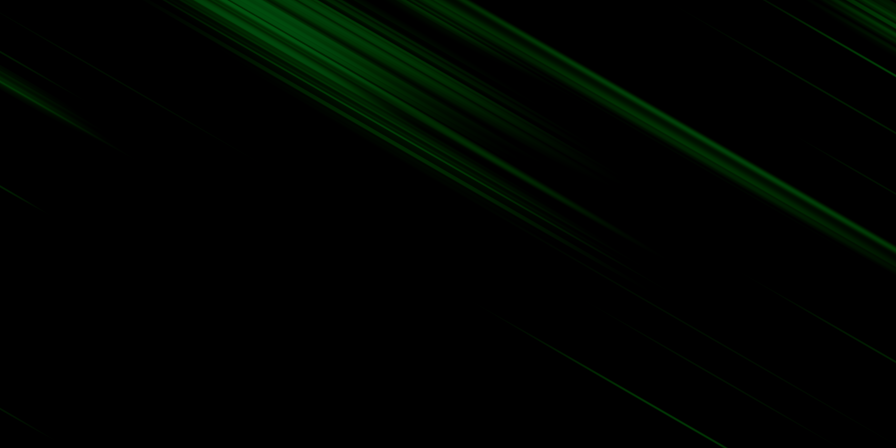
This background is drawn by a Shadertoy shader. Its source:

```glsl
// Green streaks of light fall diagonally through a black field.
// Soft bands and thin rays are Gaussians across and along one shared slant;
// layered one-dimensional noise splits the wide bands into fine fibres.

const float SLANT = 1.732;        // horizontal run per unit of drop
const float RAY_WIDTH = 0.005;    // thin ray half width, in canvas heights
const float BLACK_LEVEL = 0.014;  // faint light cut to pure black
const float EXPOSURE = 1.5;
const float PEAK = 0.33;          // soft ceiling of the light
const float FIBRE_LOW = 0.30;     // band brightness between fibres
const float FIBRE_HIGH = 1.55;    // band brightness on fibres
const vec3 DEEP_GREEN = vec3(0.0, 1.0, 0.02);
const vec3 BRIGHT_GREEN = vec3(0.0, 1.0, 0.17);

// Dark cleft inside the main beam: position, half width, depth
const vec3 CLEFT = vec3(0.445, 0.018, 0.80);

// Bands: crossing at top edge, half width, centre in x, half length in x
const int BAND_COUNT = 9;
const vec4 BANDS[BAND_COUNT] = vec4[](
    vec4(0.52, 0.115, 0.55, 0.33),
    vec4(0.37, 0.060, 0.90, 0.38),
    vec4(0.485, 0.014, 1.10, 0.26),
    vec4(0.69, 0.090, 0.80, 0.38),
    vec4(0.93, 0.050, 0.95, 0.18),
    vec4(1.033, 0.013, 1.60, 0.80),
    vec4(0.965, 0.040, 1.50, 0.55),
    vec4(1.90, 0.090, 2.00, 0.20),
    vec4(-0.29, 0.045, 0.00, 0.18));
const float BAND_GAINS[BAND_COUNT] = float[](
    0.26, 0.16, 0.13, 0.11, 0.11, 0.23, 0.11, 0.13, 0.07);

// Rays: crossing at top edge, centre in x, half length in x, brightness
const int RAY_COUNT = 12;
const vec4 RAYS[RAY_COUNT] = vec4[](
    vec4(1.706, 2.00, 0.25, 0.22),
    vec4(1.485, 1.90, 0.30, 0.09),
    vec4(1.25, 1.95, 0.15, 0.06),
    vec4(-0.112, 1.50, 0.28, 0.19),
    vec4(0.143, 1.60, 0.25, 0.06),
    vec4(0.60, 2.00, 0.25, 0.10),
    vec4(0.28, 1.60, 0.40, 0.05),
    vec4(-0.05, 0.25, 0.30, 0.05),
    vec4(-0.20, 0.00, 0.15, 0.08),
    vec4(-0.72, 0.00, 0.08, 0.10),
    vec4(-0.315, 0.00, 0.20, 0.10),
    vec4(-1.58, 0.00, 0.10, 0.07));

float hash(float n) {
    return fract(sin(n * 127.1) * 43758.5453);
}

float valueNoise(float t) {
    float cell = floor(t);
    float f = fract(t);
    return mix(hash(cell), hash(cell + 1.0), f * f * (3.0 - 2.0 * f));
}

float gauss(float t, float centre, float width) {
    float q = (t - centre) / width;
    return exp(-q * q);
}

// Fine parallel lines, constant along the slant
float fibres(float across) {
    float n = 0.20 * valueNoise(across * 30.0 + 7.0)
            + 0.38 * valueNoise(across * 66.0 + 91.0)
            + 0.42 * valueNoise(across * 112.0 + 233.0);
    return mix(FIBRE_LOW, FIBRE_HIGH, smoothstep(0.2, 0.8, n));
}

void mainImage(out vec4 fragColor, in vec2 fragCoord) {
    float pixel = 1.0 / iResolution.y;
    vec2 p = fragCoord * pixel;
    p.x *= 2.0 * iResolution.y / iResolution.x;

    // Where the slanted line through this point meets the top edge
    float across = p.x - (1.0 - p.y) * SLANT;

    // Wide bands split into fibres; narrow beams stay whole
    float fibre = fibres(across);
    float light = 0.0;
    for (int i = 0; i < BAND_COUNT; i++) {
        vec4 b = BANDS[i];
        float band = gauss(across, b.x, b.y) * gauss(p.x, b.z, b.w);
        float split = smoothstep(0.015, 0.035, b.y);
        light += BAND_GAINS[i] * band * mix(1.0, fibre, split);
    }
    light *= 1.0 - CLEFT.z * gauss(across, CLEFT.x, CLEFT.y)
                 * smoothstep(0.72, 0.95, p.x);

    // Thin rays, kept wide enough to stay smooth
    float rayWidth = max(RAY_WIDTH, 1.3 * pixel);
    for (int i = 0; i < RAY_COUNT; i++) {
        vec4 r = RAYS[i];
        light += r.w * gauss(across, r.x, rayWidth) * gauss(p.x, r.y, r.z);
    }

    // Tone: clip the faintest light, soften the peak, cool the brightest green
    light = max(light - BLACK_LEVEL, 0.0) * EXPOSURE;
    light = PEAK * tanh(light / PEAK);
    vec3 tint = mix(DEEP_GREEN, BRIGHT_GREEN, smoothstep(0.14, 0.28, light));
    fragColor = vec4(tint * light, 1.0);
}
```
